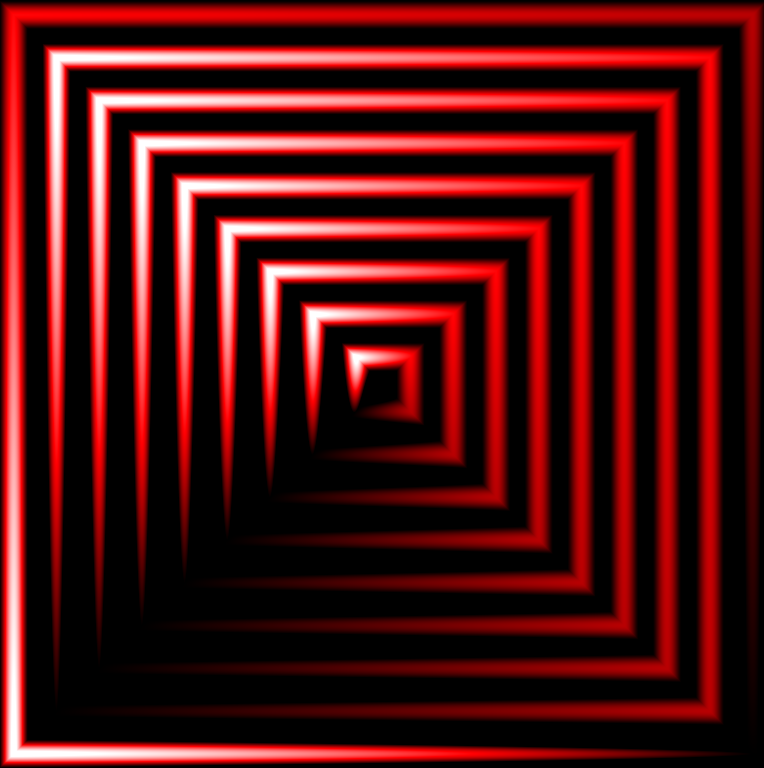
A WebGL 1 fragment shader for this background:

```glsl
precision highp float;
// Concentric square tubes in glossy red on black. Each tube's brightness
// winds once around its square, fading to a point at one corner; the outer
// frame is the same tube turned by a quarter.
uniform vec2 u_resolution;

const vec2  CENTER       = vec2(0.5015, 0.4995);
const float INNER_RADIUS = 0.0718;  // centre line of the smallest square
const float SPACING      = 0.1119;  // distance between centre lines
const float HALF_WIDTH   = 0.0370;  // half thickness of a tube
const float FRAME_INDEX  = 8.0;     // the outermost square
const float ROUNDNESS    = 1.3;     // exponent of the cross-section
const float DIM_LEVEL    = 0.36;    // brightness after the first side
const float RED_LEVEL    = 0.51;    // brightness after the second side
const float WHITE_LEVEL  = 1.06;    // brightness after the third side
const float FADE_POWER   = 1.35;    // how late the last side fades
const float DIM_TAPER    = 0.80;    // narrowing at the start of the first side
const vec3  RED          = vec3(1.0, 0.0, 0.01);
const vec3  WHITE        = vec3(1.0);

// Counterclockwise travel around a square, 0 to 4 from the lower left corner.
float squareTravel(vec2 p) {
  vec2 q = p / max(max(abs(p.x), abs(p.y)), 1e-5);
  if (abs(p.x) > abs(p.y)) {
    return p.x > 0.0 ? 1.5 + 0.5 * q.y : 3.5 - 0.5 * q.y;
  }
  return p.y > 0.0 ? 2.5 - 0.5 * q.x : 0.5 + 0.5 * q.x;
}

// Peak brightness along the travel.
float peakLevel(float travel) {
  float level = DIM_LEVEL * clamp(travel, 0.0, 1.0);
  level = mix(level, RED_LEVEL, clamp(travel - 1.0, 0.0, 1.0));
  level = mix(level, WHITE_LEVEL, clamp(travel - 2.0, 0.0, 1.0));
  float fade = pow(clamp(travel - 3.0, 0.0, 1.0), FADE_POWER);
  return level * (1.0 - fade);
}

// Height cut off the cross-section, which narrows the tube to a tip.
float taperCut(float travel) {
  float first = DIM_TAPER * (1.0 - clamp(travel, 0.0, 1.0));
  float last = pow(clamp(travel - 3.0, 0.0, 1.0), FADE_POWER);
  return max(first, last);
}

// Black to red to white.
vec3 glossRamp(float level) {
  vec3 base = RED * clamp(2.0 * level, 0.0, 1.0);
  return mix(base, WHITE, clamp(2.0 * level - 1.0, 0.0, 1.0));
}

void main() {
  vec2 p = 2.0 * (gl_FragCoord.xy - CENTER * u_resolution)
         / min(u_resolution.x, u_resolution.y);

  // Nearest square and distance to its centre line
  float radius = max(abs(p.x), abs(p.y));
  float index = floor((radius - INNER_RADIUS) / SPACING + 0.5);
  index = clamp(index, 0.0, FRAME_INDEX);
  float dist = abs(radius - INNER_RADIUS - index * SPACING);

  // Rounded cross-section
  float across = min(dist / HALF_WIDTH, 1.0);
  float profile = pow(max(cos(1.570796 * across), 0.0), ROUNDNESS);

  // Winding light, turned by a quarter on the frame
  vec2 turned = index > FRAME_INDEX - 0.5 ? vec2(p.y, -p.x) : p;
  float travel = squareTravel(turned);
  float cut = taperCut(travel);
  float shape = max(profile - cut, 0.0) / max(1.0 - cut, 0.001);

  gl_FragColor = vec4(glossRamp(shape * peakLevel(travel)), 1.0);
}
```
